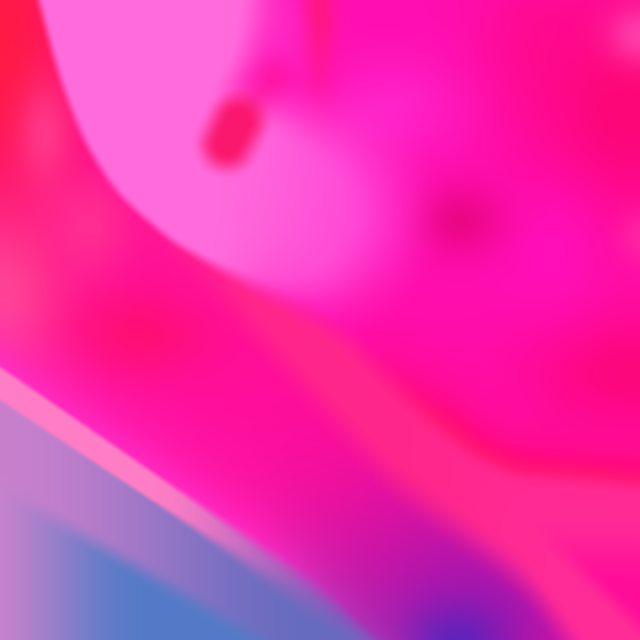
This background is drawn by a Shadertoy shader. Its source:

```glsl
// Draws flowing folds of soft magenta, pink and red silk over a violet-blue corner.

const vec3 MAGENTA = vec3(1.00, 0.055, 0.69);
const vec3 ROSE    = vec3(1.00, 0.05, 0.60);
const vec3 ORCHID  = vec3(1.00, 0.42, 0.86);
const vec3 CRIMSON = vec3(0.99, 0.02, 0.45);
const vec3 SCARLET = vec3(1.00, 0.10, 0.27);
const vec3 CORAL   = vec3(1.00, 0.15, 0.54);
const vec3 PURPLE  = vec3(0.68, 0.08, 0.67);
const vec3 VIOLET  = vec3(0.33, 0.13, 0.74);
const vec3 BLUE    = vec3(0.33, 0.48, 0.78);

// Rounded version of max(t, 0), used to bend straight lines.
float ramp(float t, float roundness) {
    return 0.5 * (t + sqrt(t * t + roundness * roundness));
}

// 1 below an edge, 0 above it.
float below(float d, float softness) {
    return smoothstep(softness, -softness, d);
}

// Blends a soft elliptical spot of colour over the base.
vec3 spot(vec3 base, vec3 tint, vec2 p, vec2 centre, vec2 radius, float strength) {
    vec2 q = (p - centre) / radius;
    return mix(base, tint, strength * exp(-dot(q, q)));
}

float capsule(vec2 p, vec2 a, vec2 b, float radius) {
    vec2 pa = p - a, ba = b - a;
    return length(pa - ba * clamp(dot(pa, ba) / dot(ba, ba), 0.0, 1.0)) - radius;
}

float smoothUnion(float a, float b, float k) {
    float h = max(k - abs(a - b), 0.0) / k;
    return min(a, b) - 0.25 * k * h * h;
}

// Height of the main fold: each bend holds its place and change of slope.
float ridge(float x) {
    const vec2 bends[9] = vec2[9](
        vec2(0.091, 1.4), vec2(0.13, 1.1), vec2(0.182, 0.66),
        vec2(0.27, 0.28), vec2(0.36, 0.06), vec2(0.53, -0.5),
        vec2(0.63, 0.2), vec2(0.74, 0.3), vec2(0.80, 0.42));
    float y = 1.0 - 4.0 * (x - 0.059);
    for (int i = 0; i < 9; i++) y += bends[i].y * ramp(x - bends[i].x, 0.02);
    return y;
}

// Cloth above the fold: a pale lobe beside deeper magenta.
vec3 upperCloth(vec2 p, float d) {
    vec3 col = MAGENTA;
    col = spot(col, CRIMSON, p, vec2(0.98, 0.84), vec2(0.15, 0.20), 0.95);
    col = spot(col, CRIMSON, p, vec2(0.99, 0.42), vec2(0.17, 0.10), 0.85);
    col = spot(col, vec3(1.0, 0.03, 0.52), p, vec2(0.84, 0.93), vec2(0.09, 0.13), 0.6);
    col = spot(col, vec3(1.0, 0.06, 0.74), p, vec2(0.86, 0.61), vec2(0.08, 0.10), 0.8);
    col = spot(col, vec3(1.0, 0.15, 0.80), p, vec2(0.61, 0.83), vec2(0.11, 0.08), 0.85);
    col = spot(col, vec3(0.91, 0.02, 0.50), p, vec2(0.72, 0.655), vec2(0.065, 0.055), 0.85);
    col = spot(col, vec3(1.0, 0.26, 0.68), p, vec2(1.0, 0.945), vec2(0.05, 0.045), 0.9);
    col = spot(col, vec3(1.0, 0.18, 0.65), p, vec2(1.01, 0.63), vec2(0.04, 0.04), 0.8);
    col = spot(col, vec3(1.0, 0.16, 0.78), p, vec2(0.45, 0.95), vec2(0.05, 0.09), 0.7);
    col = spot(col, vec3(1.0, 0.09, 0.49), p, vec2(0.50, 1.0), vec2(0.024, 0.13), 0.9);

    // Pale lobe: a rounded column joined to a slanting swell.
    float column = (length((p - vec2(0.10, 1.02)) / vec2(0.315, 0.30)) - 1.0) * 0.29;
    float swell = capsule(p, vec2(0.18, 0.78), vec2(0.47, 0.665), 0.145);
    float lobe = smoothUnion(column, swell, 0.03);
    float away = smoothstep(0.33, 0.62, p.x);
    vec3 pale = mix(ORCHID, vec3(1.0, 0.27, 0.84), away);
    col = mix(col, pale, below(lobe, mix(0.035, 0.085, away)));

    // Small red hollow and its fading tail.
    float tail = capsule(p, vec2(0.37, 0.81), vec2(0.43, 0.88), 0.012);
    col = mix(col, vec3(1.0, 0.07, 0.57), 0.75 * below(tail, 0.04));
    float hollow = capsule(p, vec2(0.355, 0.775), vec2(0.372, 0.81), 0.036);
    col = mix(col, vec3(0.98, 0.09, 0.43), below(hollow, 0.022));

    // Magenta and scarlet shade gathered along the fold.
    float shade = exp(-max(d, 0.0) / 0.045);
    col = mix(col, MAGENTA, 0.6 * shade * smoothstep(0.32, 0.5, p.x));
    return mix(col, vec3(1.0, 0.03, 0.38), shade * smoothstep(0.50, 0.72, p.x));
}

// Cloth under the fold: scarlet at the left, purple at the lower right.
vec3 lowerCloth(vec2 p, float d, float stripTop) {
    vec3 col = ROSE;
    col = spot(col, SCARLET, p, vec2(0.0, 0.94), vec2(0.13, 0.30), 1.0);
    col = spot(col, vec3(1.0, 0.30, 0.56), p, vec2(0.0, 0.53), vec2(0.10, 0.13), 0.9);
    col = spot(col, vec3(1.0, 0.25, 0.57), p, vec2(0.07, 0.79), vec2(0.04, 0.08), 0.8);
    col = spot(col, vec3(1.0, 0.20, 0.57), p, vec2(0.14, 0.65), vec2(0.07, 0.08), 0.8);
    col = spot(col, vec3(1.0, 0.05, 0.41), p, vec2(0.21, 0.475), vec2(0.11, 0.07), 0.8);
    col = spot(col, PURPLE, p, vec2(0.74, 0.06), vec2(0.25, 0.19), 1.0);
    col = spot(col, VIOLET, p, vec2(0.71, -0.01), vec2(0.09, 0.07), 0.95);
    vec3 sheen = mix(vec3(1.0, 0.18, 0.78), vec3(0.60, 0.25, 0.73), smoothstep(0.38, 0.6, p.x));
    col = mix(col, sheen, 0.9 * exp(-max(stripTop, 0.0) / 0.065));

    // Coral band that widens down the fold.
    float bandEdge = 0.35 - 1.1 * (p.x - 0.52) + 0.4 * ramp(p.x - 0.62, 0.04) - 0.8 * ramp(p.x - 0.83, 0.04);
    float band = below(bandEdge - p.y, 0.045) * smoothstep(0.23, 0.42, p.x);
    col = mix(col, mix(CORAL, vec3(1.0, 0.17, 0.59), smoothstep(0.6, 0.9, p.x)), band);
    float crease = 0.18 - 0.95 * (p.x - 0.833) - p.y;
    col = mix(col, ROSE, below(crease, 0.025) * below(p.y - 0.14, 0.06) * smoothstep(0.78, 0.88, p.x));
    return mix(col, CORAL, 0.6 * exp(-abs(d) / 0.035) * smoothstep(0.18, 0.3, p.x));
}

void mainImage(out vec4 fragColor, in vec2 fragCoord) {
    vec2 p = fragCoord / iResolution.xy;
    float x = p.x;

    // Signed distance to the main fold, scaled by its local slope.
    float slope = (ridge(x + 0.004) - ridge(x - 0.004)) / 0.008;
    float fold = (p.y - ridge(x)) / sqrt(1.0 + slope * slope);
    float stripTop = p.y - (0.427 - 0.69 * x - 0.4 * ramp(x - 0.50, 0.04));
    float foldSoftness = mix(0.009, 0.026, smoothstep(0.25, 0.5, x));
    vec3 col = mix(upperCloth(p, fold), lowerCloth(p, fold, stripTop), below(fold, foldSoftness));

    // Lower left corner: pink strip, lilac band, then blue.
    float fade = smoothstep(0.22, 0.56, x);
    vec3 strip = mix(vec3(1.0, 0.49, 0.77), vec3(0.52, 0.35, 0.74), fade);
    vec3 lilac = mix(vec3(0.78, 0.50, 0.80), vec3(0.40, 0.42, 0.75), smoothstep(0.0, 0.5, x));
    vec3 blue = mix(vec3(0.80, 0.51, 0.80), BLUE, smoothstep(-0.04, 0.23, x));
    col = mix(col, strip, below(stripTop, mix(0.006, 0.025, fade)));
    col = mix(col, lilac, below(p.y - (0.375 - 0.66 * x), mix(0.006, 0.035, fade)));
    col = mix(col, blue, below(p.y - (0.238 - 0.58 * x), 0.022));
    fragColor = vec4(col, 1.0);
}
```
